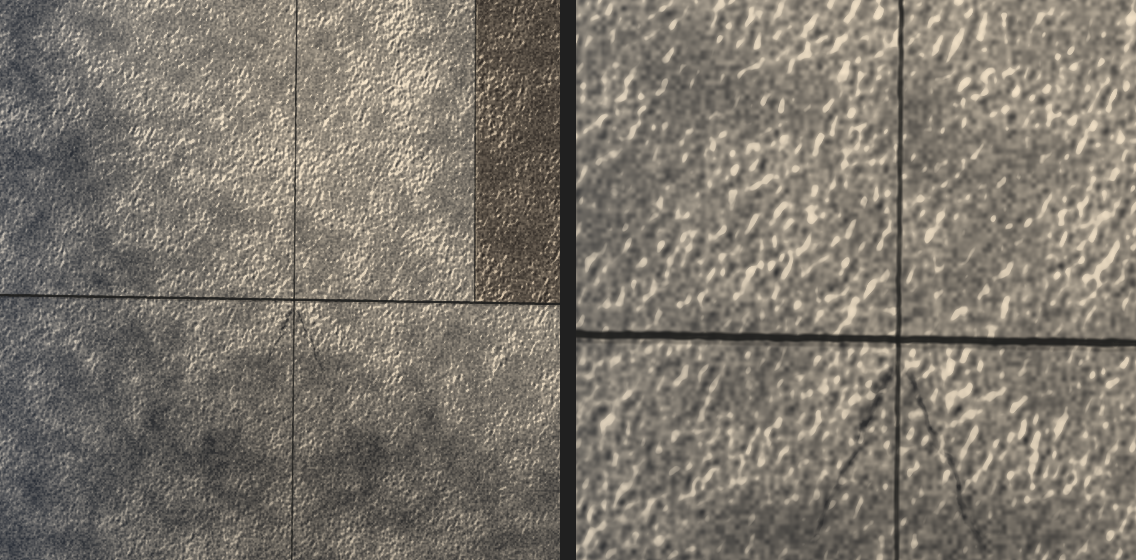
Left: the whole. Right: its middle third, enlarged.
Write a three.js fragment shader that draws this texture.

```glsl
varying vec2 vUv;

float hash(vec2 p) {
  vec3 q = fract(p.xyx * 0.1031);
  q += dot(q, q.yzx + 33.33);
  return fract((q.x + q.y) * q.z);
}

float noise(vec2 p) {
  vec2 cell = floor(p);
  vec2 f = fract(p);
  f = f * f * (3.0 - 2.0 * f);
  return mix(mix(hash(cell), hash(cell + vec2(1.0, 0.0)), f.x),
             mix(hash(cell + vec2(0.0, 1.0)), hash(cell + 1.0), f.x), f.y);
}

float fbm(vec2 p) {
  float sum = 0.0;
  float weight = 0.5;
  for (int i = 0; i < 5; i++) {
    sum += weight * noise(p);
    p = mat2(1.6, 1.2, -1.2, 1.6) * p + 17.3;
    weight *= 0.5;
  }
  return sum;
}

// Soft elliptical pool of light
float pool(vec2 p, vec2 center, vec2 radius) {
  vec2 q = (p - center) / radius;
  return exp(-dot(q, q));
}

// Height of the leaning, slightly elongated stone grain
float grainHeight(vec2 p) {
  vec2 q = mat2(0.9, 0.42, -0.42, 0.9) * p;
  q *= vec2(205.0, 135.0);
  return 0.55 * noise(q) + 0.45 * noise(q * 1.6 + 41.0);
}

float line(float distanceToLine, float halfWidth) {
  return 1.0 - smoothstep(halfWidth - 0.001, halfWidth + 0.001, abs(distanceToLine));
}

void main() {
  vec2 uv = vUv;

  // Slightly tilted joints: one across, one down, one in the upper row only
  float wobble = (noise(uv * 170.0) - 0.5) * 0.001;
  float across = uv.y - mix(0.473, 0.457, uv.x) + wobble;
  float down = uv.x - mix(0.521, 0.530, uv.y) + wobble;
  float stripEdge = uv.x - mix(0.846, 0.849, uv.y);
  float upper = smoothstep(-0.001, 0.001, across);
  float strip = upper * smoothstep(-0.001, 0.001, stripEdge);

  // Cloudy stain, mirrored about the joint in the lower row
  vec2 mirrored = vec2(abs(down) + 3.0, uv.y);
  vec2 stainPoint = mix(mirrored, uv + strip * 5.0, step(0.0, across));
  float stain = fbm(stainPoint * vec2(7.0, 5.5)) - 0.48;
  float patches = fbm(stainPoint * 28.0 + 9.0) - 0.48;

  // Light falling from the upper middle and on the lower right
  float glow = pool(uv, vec2(0.58, 0.84), vec2(0.36, 0.44));
  glow += 0.5 * pool(uv, vec2(0.24, 1.0), vec2(0.14, 0.2));
  glow += 0.6 * pool(uv, vec2(0.98, 0.36), vec2(0.27, 0.24));
  glow *= 1.0 - 0.7 * strip;
  float value = 0.385 + 0.21 * glow + (0.19 * stain + 0.32 * patches) * (1.0 - 0.5 * strip);
  value -= 0.075 * strip;
  value -= 0.03 * pool(uv, vec2(0.1, 0.75), vec2(0.2, 0.15));
  value -= 0.05 * pool(uv, vec2(0.6, 0.12), vec2(0.4, 0.14));

  // Embossed grain, fine speckle, and clustered glints on the raised flanks
  float relief = grainHeight(uv) - grainHeight(uv + vec2(0.0032, -0.0032));
  float rough = clamp(0.8 + 1.4 * stain + 2.2 * patches, 0.35, 1.4);
  value += relief * rough * (0.27 + 0.17 * glow);
  value += 0.2 * (noise(uv * 340.0) - 0.5);
  float cluster = 0.45 * patches + 0.25 * stain;
  float glint = smoothstep(0.18, 0.42, relief + cluster);
  value += glint * (0.07 + 0.24 * glow + 0.1 * strip);

  // Pair of faint, rough veins spreading from the crossing
  float depth = -across;
  float veinPath = abs(down) - 0.42 * depth - 0.014 * (fbm(uv * 55.0) - 0.5);
  float veinFade = smoothstep(0.005, 0.03, depth) * (1.0 - smoothstep(0.06, 0.17, depth));
  float veinBreak = 0.3 + 0.7 * smoothstep(0.25, 0.75, noise(uv * 150.0));
  value -= 0.16 * veinFade * veinBreak * line(veinPath, 0.0016);
  value -= 0.05 * veinFade * (1.0 - smoothstep(0.0, 0.01, abs(veinPath)));

  // Soft limits, then neutral shadows and cream highlights
  value = max(value, 0.13 + 0.3 * value);
  value = min(value, 0.53 + 0.35 * value);
  vec3 color = mix(vec3(0.27), vec3(0.87, 0.82, 0.74), (value - 0.27) / 0.6);

  // Cool left side, warm middle, brown strip
  color += vec3(-0.012, 0.0, 0.022) * (1.0 - smoothstep(0.0, 0.3, uv.x));
  color += vec3(0.01, 0.0, -0.014) * smoothstep(0.2, 0.55, uv.x);
  color += vec3(0.008, -0.012, -0.03) * strip;

  // Dark joints and the dotted pale lip beside the strip
  vec3 jointColor = vec3(0.12, 0.12, 0.115);
  float lip = upper * line(stripEdge - 0.0034, 0.001);
  float dots = smoothstep(0.25, 0.65, noise(uv * vec2(60.0, 210.0)));
  color = mix(color, vec3(0.66, 0.61, 0.52), 0.65 * lip * dots);
  color = mix(color, jointColor, 0.7 * upper * line(stripEdge, 0.0012));
  color = mix(color, jointColor, (0.65 + 0.3 * noise(uv * 140.0)) * line(down, 0.0014));
  color *= 1.0 - 0.18 * line(across + 0.001, 0.004);
  color = mix(color, jointColor, 0.92 * line(across, 0.0021));

  gl_FragColor = vec4(clamp(color, 0.0, 1.0), 1.0);
}
```
